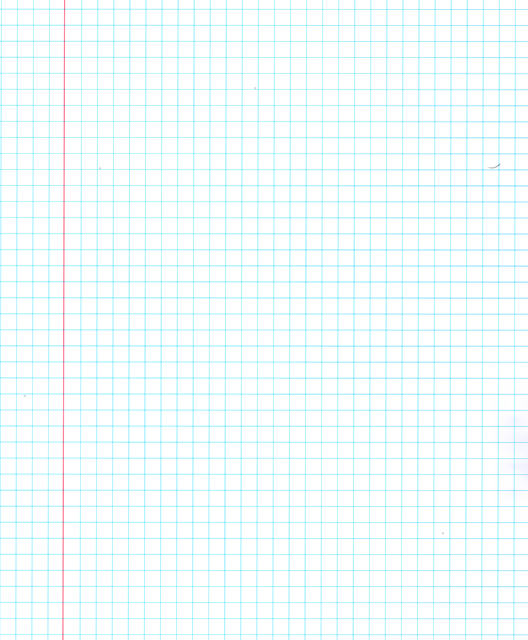
This pattern is drawn by a WebGL 2 fragment shader. Its source:

```glsl
#version 300 es
precision highp float;
// Squared exercise paper: fine cyan grid, red margin rule, faint signs of use.

uniform vec2 u_resolution;
out vec4 fragColor;

// Lengths are fractions of the canvas height
const vec2 PITCH = vec2(0.0251, 0.02505);
const vec2 FIRST_LINE = vec2(0.0009, 0.9857);
const vec2 TILT = vec2(0.0026, -0.0008);
const float RULE_WIDTH = 0.00100;
const float MARGIN_WIDTH = 0.00135;
const float MARGIN_X = 0.0996;
const float MARGIN_INDEX = 4.0;

const vec3 PAPER = vec3(1.0);
const vec3 CYAN_INK = vec3(0.45, 0.91, 1.0);
const vec3 BLUE_INK = vec3(0.43, 0.84, 1.0);
const vec3 RED_INK = vec3(0.98, 0.30, 0.43);
const vec3 PENCIL = vec3(0.55, 0.56, 0.58);
const vec3 SMUDGE = vec3(0.94, 0.94, 1.0);

float hash(vec2 p) {
    vec3 q = fract(vec3(p.xyx) * 0.1031);
    q += dot(q, q.yzx + 33.33);
    return fract((q.x + q.y) * q.z);
}

float noise(vec2 p) {
    vec2 cell = floor(p), f = fract(p);
    f = f * f * (3.0 - 2.0 * f);
    float low = mix(hash(cell), hash(cell + vec2(1.0, 0.0)), f.x);
    float high = mix(hash(cell + vec2(0.0, 1.0)), hash(cell + 1.0), f.x);
    return mix(low, high, f.y);
}

// Share of a soft pixel of size blur covered by a line at distance d
float lineCover(float d, float width, float blur) {
    float right = min(d + 0.5 * blur, 0.5 * width);
    float left = max(d - 0.5 * blur, -0.5 * width);
    return max(right - left, 0.0) / blur;
}

// Ink density, uneven from line to line and along each line
float inkDensity(float index, float along, float seed) {
    float perLine = hash(vec2(index + 50.0, seed));
    float drift = noise(vec2(along * 25.0, index * 3.7 + 200.0 + seed));
    return 0.84 + 0.16 * perLine + 0.16 * drift;
}

vec3 printInk(vec3 base, vec3 ink, float amount) {
    return base * mix(vec3(1.0), ink, clamp(amount, 0.0, 1.0));
}

// Thin curved stroke that thickens toward its end
float pencilStroke(vec2 p, vec2 start, float span, float blur) {
    float t = (p.x - start.x) / span;
    float curveY = start.y + t * (0.0168 * t - 0.0116);
    float width = mix(0.0004, 0.0020, clamp(t, 0.0, 1.0));
    float ends = smoothstep(0.0, 0.15, t) * (1.0 - smoothstep(0.9, 1.0, t));
    return ends * lineCover(p.y - curveY, width, blur);
}

// Sparse dust, at most one speck per cell
float dust(vec2 p, float cellSize, float blur) {
    vec2 cell = floor(p / cellSize);
    vec2 jitter = vec2(hash(cell + 7.0), hash(cell + 19.0));
    vec2 center = (cell + 0.2 + 0.6 * jitter) * cellSize;
    float present = step(0.975, hash(cell + 3.0));
    return present * (1.0 - smoothstep(0.0004, 0.0008 + blur, length(p - center)));
}

void main() {
    vec2 p = gl_FragCoord.xy / u_resolution.y;
    float rightEdge = u_resolution.x / u_resolution.y;
    float blur = 1.3 / u_resolution.y;

    // Slightly skewed grid: nearest line and distance on each axis
    vec2 skew = vec2(p.y - 0.5, p.x) * TILT;
    vec2 grid = (p - FIRST_LINE - skew) / PITCH;
    vec2 index = floor(grid + 0.5);
    vec2 dist = (grid - index) * PITCH;

    // Paper, with a faint smudge near the right edge
    float edge = smoothstep(0.07, 0.0, rightEdge - p.x);
    float band = smoothstep(0.18, 0.26, p.y) * (1.0 - smoothstep(0.32, 0.42, p.y));
    vec3 color = mix(PAPER, SMUDGE, edge * band * noise(p * vec2(30.0, 70.0)));

    // Grid rules; the margin takes the place of one vertical rule
    float notMargin = step(0.5, abs(index.x - MARGIN_INDEX));
    float vertical = lineCover(dist.x, RULE_WIDTH, blur) * notMargin;
    float horizontal = lineCover(dist.y, RULE_WIDTH, blur);
    vec3 rowInk = mix(CYAN_INK, BLUE_INK, smoothstep(0.4, 1.0, p.x / rightEdge));
    color = printInk(color, CYAN_INK, vertical * inkDensity(index.x, p.y, 11.0));
    color = printInk(color, rowInk, horizontal * inkDensity(index.y, p.x, 37.0));

    // Margin rule
    float margin = lineCover(p.x - MARGIN_X - skew.x, MARGIN_WIDTH, blur);
    color = printInk(color, RED_INK, margin * inkDensity(MARGIN_INDEX, p.y, 71.0));

    // Pencil mark and dust
    float stroke = pencilStroke(p, vec2(0.7604, 0.7396), 0.0222, blur);
    color = printInk(color, PENCIL, stroke);
    color = printInk(color, PENCIL, 0.4 * dust(p, 0.06, blur));

    fragColor = vec4(color, 1.0);
}
```
